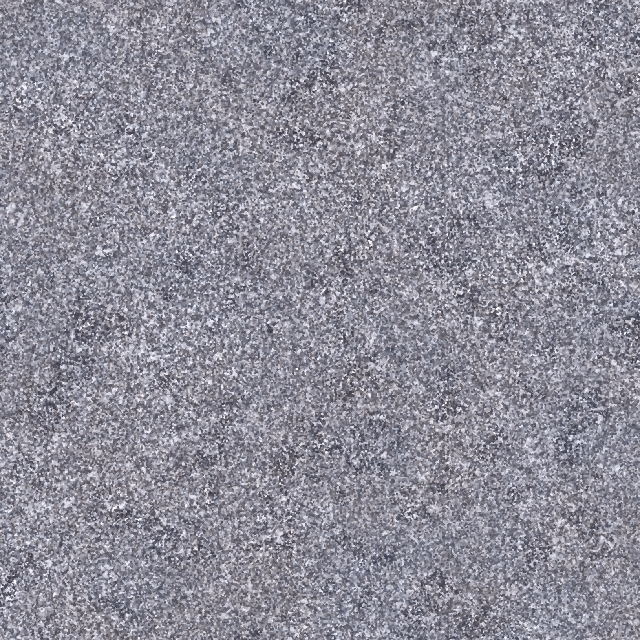
Reproduce this texture procedurally as a Shadertoy shader.

```glsl
const vec3 STONE_TINT = vec3(-0.002, -0.005, 0.047);
const vec3 WARM_TINT = vec3(0.022, 0.0, -0.026);
const float BASE_TONE = 0.535;

vec3 hash3(vec2 cell, float seed) {
    vec3 q = fract(vec3(cell.xyx + seed * 17.0) * vec3(0.1031, 0.1030, 0.0973));
    q += dot(q, q.yxz + 33.33);
    return fract((q.xxy + q.yzz) * q.zyx);
}

// Cellular noise: random cell tones blended by distance, centred on zero.
float cellTone(vec2 p, float sharpness, float seed) {
    vec2 cell = floor(p);
    float total = 0.0;
    float weights = 0.0;
    for (int y = -1; y <= 1; y++) {
        for (int x = -1; x <= 1; x++) {
            vec2 id = cell + vec2(x, y);
            vec3 rnd = hash3(id, seed);
            vec2 d = id + rnd.xy - p;
            float w = exp(-sharpness * dot(d, d));
            total += w * rnd.z;
            weights += w;
        }
    }
    return total / weights - 0.5;
}

// Scattered angular chips; density is the share of cells that hold one.
float chips(vec2 p, float density, float seed) {
    vec2 cell = floor(p);
    float cover = 0.0;
    for (int y = -1; y <= 1; y++) {
        for (int x = -1; x <= 1; x++) {
            vec2 id = cell + vec2(x, y);
            vec3 rnd = hash3(id, seed);
            vec3 form = hash3(id, seed + 5.0);
            vec2 d = id + rnd.xy - p;
            float angle = atan(d.y, d.x) + 6.2832 * form.x;
            float radius = mix(0.22, 0.62, form.y * form.y);
            radius *= 1.0 + 0.25 * sin(3.0 * angle) + 0.15 * sin(2.0 * angle + 6.0 * form.z);
            float chip = 1.0 - smoothstep(radius - 0.18, radius + 0.18, length(d));
            cover = max(cover, chip * smoothstep(-0.02, 0.02, density - rnd.z) * mix(0.55, 1.0, form.z));
        }
    }
    return cover;
}

void mainImage(out vec4 fragColor, in vec2 fragCoord) {
    vec2 uv = fragCoord / iResolution.y;

    // Broad patches, clumps and faint rising streaks
    float broad = cellTone(uv * 8.0, 4.0, 1.0);
    float clump = cellTone(uv * 24.0, 5.0, 2.0) + 0.8 * cellTone(uv * 56.0, 5.0, 3.0);
    vec2 along = vec2(uv.x * 0.6 + uv.y * 0.8, uv.y * 0.6 - uv.x * 0.8);
    float streak = cellTone(along * vec2(10.0, 28.0), 5.0, 4.0);
    float shade = smoothstep(0.12, 0.42, clump * 0.75 + streak * 0.4);

    // Fine and medium grains, rougher inside clumps
    float fine = cellTone(uv * 350.0, 11.0, 6.0);
    float medium = cellTone(uv * 190.0, 8.0, 7.0);
    float roughness = 1.0 + 0.4 * shade + 0.25 * broad;
    float tone = (0.46 * fine + 0.2 * medium) * roughness;
    tone += 0.02 * broad - 0.065 * shade + 0.008;
    tone += 0.75 * tone * tone;

    // Pale chips gather in small bright clusters, dark pits in shaded ones
    float cluster = cellTone(uv * 25.0, 6.0, 8.0) + 0.6 * cellTone(uv * 60.0, 6.0, 9.0);
    float bright = smoothstep(0.22, 0.48, cluster) * (1.0 - 0.5 * shade);
    float pale = chips(uv * 125.0, 0.03 + 0.32 * bright, 10.0);
    float pits = chips(uv * 200.0, 0.015 + 0.1 * shade, 11.0);
    float light = BASE_TONE + tone + 0.02 * bright;
    light = mix(light, 0.9 + 0.12 * fine, 0.85 * pale);
    light = mix(light, 0.29 + 0.1 * fine, 0.65 * pits * (1.0 - pale));

    // Blue-grey stone with muted brown areas
    float warmth = 0.5 + 0.7 * cellTone(uv * 11.0, 4.0, 12.0) + 0.8 * cellTone(uv * 110.0, 7.0, 13.0);
    vec3 color = vec3(light) + STONE_TINT;
    color += WARM_TINT * (warmth - 0.4) * (1.0 - pale);
    fragColor = vec4(clamp(color, 0.0, 1.0), 1.0);
}
```
